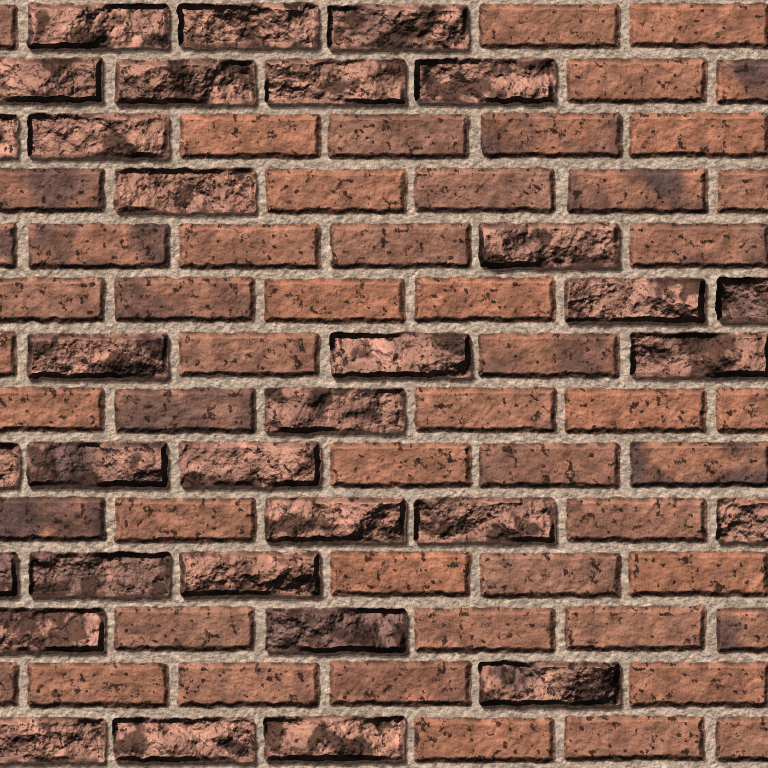
A Shadertoy shader for this texture:

```glsl
// Weathered brick wall: fourteen courses in running bond with sandy mortar.
// Some bricks are smooth and pitted, others split into chipped facets;
// a height field is lit from the upper left and casts short joint shadows.

const float COURSES = 14.0;
const float BRICK_PITCH = 2.745;              // in course heights
const vec2 BRICK_HALF = vec2(1.285, 0.405);
const vec2 LIGHT_DIR = vec2(-0.5, 0.87);
const vec3 CLAY = vec3(0.66, 0.44, 0.34);
const vec3 BROWN_CLAY = vec3(0.59, 0.42, 0.345);
const vec3 SPLIT_CLAY = vec3(0.67, 0.49, 0.42);
const vec3 BURNT = vec3(0.33, 0.26, 0.25);
const vec3 SOOT = vec3(0.17, 0.12, 0.10);
const vec3 MORTAR = vec3(0.73, 0.64, 0.56);

float hash(vec2 p) {
    return fract(sin(dot(p, vec2(127.1, 311.7))) * 43758.55);
}

float noise(vec2 p) {
    vec2 i = floor(p), f = fract(p);
    f = f * f * (3.0 - 2.0 * f);
    return mix(mix(hash(i), hash(i + vec2(1, 0)), f.x),
               mix(hash(i + vec2(0, 1)), hash(i + vec2(1, 1)), f.x), f.y);
}

float fbm(vec2 p) {
    float sum = 0.0, amp = 0.533;
    for (int i = 0; i < 4; i++) {
        sum += amp * noise(p);
        p = mat2(1.6, 1.2, -1.2, 1.6) * p + 7.3;
        amp *= 0.5;
    }
    return sum;
}

// Brick layout: xy = position from the brick centre, zw = brick id
vec4 brickCell(vec2 p) {
    float row = floor(p.y);
    float shift = mod(row, 2.0) < 0.5 ? 1.987 : 0.42;
    float x = (p.x - shift) / BRICK_PITCH;
    vec2 id = vec2(floor(x), row);
    vec2 jitter = vec2(hash(id + 3.7), hash(id + 9.2)) - 0.5;
    vec2 local = vec2((fract(x) - 0.5) * BRICK_PITCH, fract(p.y) - 0.53);
    return vec4(local + jitter * vec2(0.06, 0.035), id);
}

float isSplit(vec2 id) {
    return step(0.57, hash(id + 17.3));
}

// Signed distance to a worn, rounded brick outline
float brickDistance(vec2 p, vec2 local) {
    vec2 q = abs(local) - BRICK_HALF + 0.07;
    float box = length(max(q, 0.0)) + min(max(q.x, q.y), 0.0) - 0.07;
    return box + (fbm(p * 5.0) - 0.5) * 0.08;
}

// Random creases that fold a brick face into facets
float facets(vec2 q, vec2 id) {
    float h = 0.0;
    for (int i = 0; i < 5; i++) {
        vec2 seed = id + float(i) * 5.17;
        float angle = 6.283 * hash(seed);
        vec2 centre = (vec2(hash(seed + 1.3), hash(seed + 2.9)) - 0.5) * vec2(2.2, 0.6);
        float side = mod(float(i), 2.0) * 2.0 - 1.0;
        h += side * 0.23 * abs(dot(q - centre, vec2(cos(angle), sin(angle))));
    }
    return h;
}

float surfaceHeight(vec2 p) {
    vec4 cell = brickCell(p);
    float d = brickDistance(p, cell.xy);
    float body = smoothstep(0.0, 0.11, -d);
    float relief = 0.07 + 0.04 * fbm(p * 9.0);
    if (isSplit(cell.zw) > 0.5) {
        vec2 warp = vec2(fbm(p * 2.5), fbm(p * 2.5 + 31.0)) - 0.5;
        relief = 0.14 + facets(cell.xy + warp * 0.6, cell.zw) + 0.17 * fbm(p * 5.0);
    }
    return mix(0.035 * fbm(p * 13.0), relief, body);
}

float diffuse(vec2 p) {
    float e = 0.02, h = surfaceHeight(p);
    vec2 slope = vec2(surfaceHeight(p + vec2(e, 0)), surfaceHeight(p + vec2(0, e))) - h;
    vec3 normal = normalize(vec3(-slope / e, 1.0));
    return clamp(dot(normal, vec3(LIGHT_DIR * 0.8, 1.0)), 0.15, 1.35);
}

// March toward the light; split bricks stand further out of the wall
float jointShadow(vec2 p) {
    float shade = 0.0;
    for (int i = 1; i <= 5; i++) {
        float t = float(i) * 0.032;
        vec2 q = p + LIGHT_DIR * t;
        vec4 cell = brickCell(q);
        float reach = mix(0.07, 0.17, isSplit(cell.zw));
        float cover = smoothstep(0.015, -0.03, brickDistance(q, cell.xy));
        shade = max(shade, cover * (1.0 - smoothstep(reach * 0.6, reach, t)));
    }
    return shade;
}

vec3 brickColor(vec2 p, vec2 id, float d) {
    float split = isSplit(id);
    vec3 color = mix(mix(CLAY, BROWN_CLAY, hash(id + 4.1)), SPLIT_CLAY, split * 0.75);
    float patchy = fbm(p * 1.5 + id * 2.3);
    float burn = smoothstep(0.6, 0.95, hash(id + 23.9));
    color = mix(color, BURNT, burn * smoothstep(0.3, 0.65, patchy) * 0.85);
    color *= 0.72 + 0.56 * fbm(p * 4.0 + 12.0);
    // Broken hollows, pits and grimy edges
    float hollow = smoothstep(0.54, 0.68, fbm(p * 2.4 + id * 5.1)) * split;
    float pits = smoothstep(0.62, 0.78, fbm(p * 10.0 + 41.0));
    float edge = smoothstep(-0.11, 0.0, d) * smoothstep(0.35, 0.65, fbm(p * 7.0));
    color = mix(color, SOOT, hollow * 0.65);
    return mix(color, SOOT, max(pits * 0.8, edge * 0.6));
}

void mainImage(out vec4 fragColor, in vec2 fragCoord) {
    vec2 p = fragCoord / iResolution.y * COURSES;
    vec4 cell = brickCell(p);
    float d = brickDistance(p, cell.xy);
    float inside = smoothstep(0.018, -0.022, d);

    vec3 mortar = MORTAR * (0.72 + 0.54 * fbm(p * 12.0));
    mortar = mix(mortar, SOOT, jointShadow(p) * 0.82);
    vec3 color = mix(mortar, brickColor(p, cell.zw, d), inside);
    fragColor = vec4(clamp(color * diffuse(p), 0.0, 1.0), 1.0);
}
```
